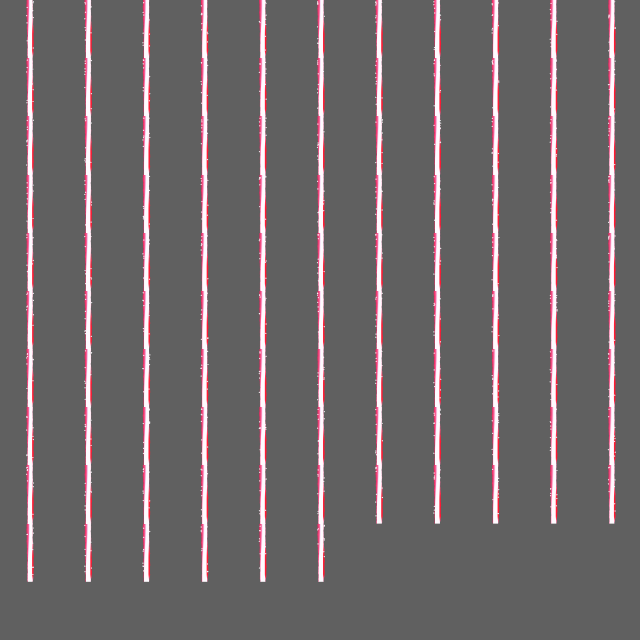
Give the GLSL for this pattern, as a WebGL 2 fragment shader.

```glsl
#version 300 es
precision highp float;

uniform vec2 u_resolution;
out vec4 fragColor;

const float TILES = 11.0;          // tiles along each side
const float LONG_COLUMNS = 6.0;    // columns that reach one tile further
const float LONG_ROWS = 10.0;
const float SHORT_ROWS = 9.0;
const float LEFT_EDGE = 0.457;     // stripe limits within a tile
const float RIGHT_EDGE = 0.564;
const float RED_BULGE = 0.014;
const float RAGGEDNESS = 0.004;
const int SPARKS = 9;
const float SPARK_RADIUS = 0.010;

const vec3 GRAY = vec3(0.378);
const vec3 WHITE = vec3(1.0, 0.985, 1.0);
const vec3 PALE_PINK = vec3(1.0, 0.76, 0.89);
const vec3 PINK = vec3(0.98, 0.43, 0.63);
const vec3 CRIMSON = vec3(0.91, 0.16, 0.38);
const vec3 RED = vec3(1.0, 0.10, 0.20);
const vec3 LAVENDER = vec3(0.93, 0.84, 1.0);

float hash(vec2 p) {
    vec3 q = fract(p.xyx * vec3(0.1031, 0.1030, 0.0973));
    q += dot(q, q.yzx + 33.33);
    return fract((q.x + q.y) * q.z);
}

// Layered sines, about -1 to 1
float ripple(float t, float seed) {
    return 0.5 * sin(t * 31.0 + seed)
         + 0.3 * sin(t * 67.0 + seed * 2.3)
         + 0.2 * sin(t * 123.0 + seed * 4.1);
}

// Antialiased step from 0 below the edge to 1 above it
float above(float edge, float x, float pixel) {
    return clamp((x - edge) / pixel + 0.5, 0.0, 1.0);
}

vec3 stripe(vec2 p, vec2 cell, float pixel) {
    float seed = 6.2832 * hash(cell + 3.0);
    float upper = 1.0 - smoothstep(0.05, 0.85, p.y);
    float lower = smoothstep(0.22, 0.60, p.y) * (1.0 - smoothstep(0.86, 1.0, p.y));

    // Ragged outer and inner limits
    float left = LEFT_EDGE + 0.012 * (1.0 - upper) + RAGGEDNESS * ripple(p.y, seed);
    float right = RIGHT_EDGE + RED_BULGE * lower + RAGGEDNESS * ripple(p.y, seed + 2.0);
    float coreLeft = mix(0.476, 0.500, upper);
    float coreRight = mix(0.562, 0.552, lower);

    // Pink fringe on the left, red fringe on the right
    vec3 leftFringe = mix(CRIMSON, PINK, smoothstep(left, coreLeft, p.x));
    vec3 rightFringe = mix(PINK, RED, lower);
    vec3 fringe = mix(leftFringe, rightFringe, step(0.52, p.x));

    // White core with a faint lavender tint near its upper left
    float tint = upper * (1.0 - smoothstep(coreLeft, coreLeft + 0.025, p.x));
    vec3 core = mix(WHITE, mix(LAVENDER, PALE_PINK, cell.x / TILES), 0.8 * tint);
    float coreMask = above(coreLeft, p.x, pixel) * (1.0 - above(coreRight, p.x, pixel));
    float body = above(left, p.x, pixel) * (1.0 - above(right, p.x, pixel));
    vec3 color = mix(GRAY, mix(fringe, core, coreMask), body);

    // Small bright sparks along both fringes
    for (int i = 0; i < SPARKS; i++) {
        vec2 key = cell * 17.0 + vec2(float(i) * 5.3, float(i) * 9.1);
        float side = step(0.65, hash(key + 1.7));
        float height = 0.03 + 0.85 * pow(hash(key), 1.4);
        float across = mix(0.465, 0.567, side) + 0.016 * (hash(key + 8.2) - 0.5);
        float d = length(p - vec2(across, height));
        color = mix(color, WHITE, 0.85 * (1.0 - above(SPARK_RADIUS, d, pixel)));
    }
    return color;
}

void main() {
    // Grid coordinates run right and down from the upper left
    vec2 uv = gl_FragCoord.xy / u_resolution;
    vec2 grid = vec2(uv.x, 1.0 - uv.y) * TILES;
    vec2 cell = floor(grid);
    float pixel = TILES / min(u_resolution.x, u_resolution.y);

    vec3 color = stripe(fract(grid), cell, pixel);

    // Stripe length depends on the column
    float rows = cell.x < LONG_COLUMNS ? LONG_ROWS : SHORT_ROWS;
    color = mix(color, GRAY, above(rows, grid.y, pixel));
    fragColor = vec4(color, 1.0);
}
```
